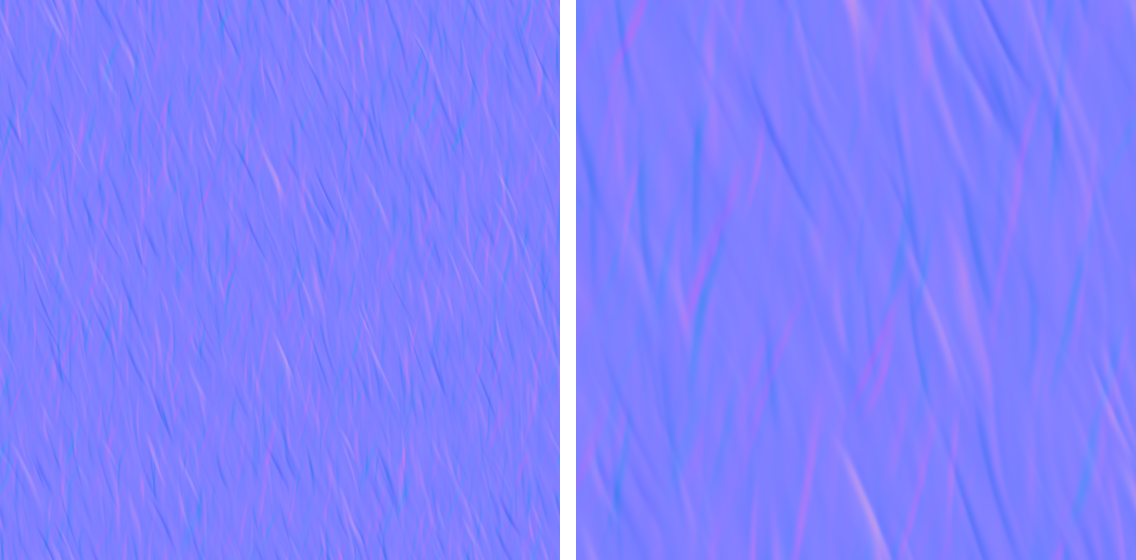
Left: the whole. Right: its middle third, enlarged.
Give the GLSL for this texture map, as a Shadertoy shader.

```glsl
// Tangent-space normal map of short fur: slanted, tapered hairs over soft streaks.

const vec2 GRID = vec2(20.0, 12.0);        // scatter cells per canvas side
const int LAYERS = 10;                     // hairs per cell
const vec2 LEAN_RANGE = vec2(-0.40, 0.48); // radians from vertical
const vec2 HALF_LENGTH = vec2(0.035, 0.077);
const vec2 HAIR_WIDTH = vec2(0.0014, 0.0029);
const vec2 HAIR_SLOPE = vec2(0.05, 0.37);

// Integer hash: three independent values in 0..1
vec3 hash3(vec3 seed) {
    uvec3 v = uvec3(ivec3(seed) + 4096);
    v = v * 1664525u + 1013904223u;
    v.x += v.y * v.z; v.y += v.z * v.x; v.z += v.x * v.y;
    v ^= v >> 16u;
    v.x += v.y * v.z; v.y += v.z * v.x; v.z += v.x * v.y;
    return vec3(v >> 8u) / 16777216.0;
}

float cornerGradient(vec2 corner, vec2 offset, float seed) {
    float angle = 6.28319 * hash3(vec3(corner, seed)).x;
    return dot(vec2(cos(angle), sin(angle)), offset);
}

// Gradient noise, about -0.7..0.7
float gradientNoise(vec2 p, float seed) {
    vec2 i = floor(p), f = p - i;
    vec2 s = f * f * f * (f * (f * 6.0 - 15.0) + 10.0);
    vec2 e = vec2(1.0, 0.0);
    float low = mix(cornerGradient(i, f, seed),
                    cornerGradient(i + e.xy, f - e.xy, seed), s.x);
    float high = mix(cornerGradient(i + e.yx, f - e.yx, seed),
                     cornerGradient(i + e.xx, f - e.xx, seed), s.x);
    return mix(low, high, s.y);
}

// Unit vector across a hair with the given lean
vec2 acrossHair(float lean) {
    return vec2(cos(lean), sin(lean));
}

// Surface slope from faint streaks stretched along one lean
vec2 streakSlope(vec2 p, float lean, vec2 frequency, float strength, float seed) {
    vec2 across = acrossHair(lean);
    vec2 along = vec2(across.y, -across.x);
    vec2 q = vec2(dot(p, across), dot(p, along)) * frequency;
    return across * strength * gradientNoise(q, seed);
}

// Surface slope of one curved hair edge with a weak, wide counter-slope
vec2 hairSlope(vec2 p, float lean, float halfLength, float width, float bend, float slope) {
    vec2 across = acrossHair(lean);
    vec2 along = vec2(across.y, -across.x);
    float u = dot(p, along) / halfLength;
    float v = dot(p, across) + bend * u * u;
    float taper = max(1.0 - u * u, 0.0);
    float w = width * (v * slope > 0.0 ? 1.0 : 1.7);
    float d = v * v / (w * w);
    float profile = exp(-d) - 0.14 * exp(-d / 9.0);
    return across * slope * pow(taper, 1.5) * profile;
}

// Sum of the hairs scattered in the neighbouring cells
vec2 furSlope(vec2 p, float layer) {
    vec2 q = p * GRID + hash3(vec3(layer, 7.0, 31.0)).xy;
    vec2 cell = floor(q);
    vec2 total = vec2(0.0);
    for (int y = -1; y <= 1; y++) {
        for (int x = -1; x <= 1; x++) {
            vec2 id = cell + vec2(x, y);
            vec2 wrapped = mod(id, GRID);
            vec3 place = hash3(vec3(wrapped, layer * 3.0));
            vec3 shape = hash3(vec3(wrapped, layer * 3.0 + 1.0));
            vec3 relief = hash3(vec3(wrapped, layer * 3.0 + 2.0));
            float lean = mix(LEAN_RANGE.x, LEAN_RANGE.y, place.z);
            float halfLength = mix(HALF_LENGTH.x, HALF_LENGTH.y, shape.x);
            float width = mix(HAIR_WIDTH.x, HAIR_WIDTH.y, shape.y);
            float bend = (shape.z - 0.5) * 0.012;
            float slope = mix(HAIR_SLOPE.x, HAIR_SLOPE.y, pow(relief.x, 3.0));
            slope *= relief.y < 0.5 ? -1.0 : 1.0;
            vec2 offset = (q - id - place.xy) / GRID;
            total += hairSlope(offset, lean, halfLength, width, bend, slope);
        }
    }
    return total;
}

void mainImage(out vec4 fragColor, in vec2 fragCoord) {
    vec2 p = fragCoord / iResolution.xy;

    // Soft undercoat
    vec2 slope = streakSlope(p, 0.36, vec2(75.0, 9.0), 0.09, 101.0);
    slope += streakSlope(p, -0.30, vec2(100.0, 8.0), 0.06, 102.0);
    slope += streakSlope(p, 0.10, vec2(140.0, 12.0), 0.07, 103.0);

    // Distinct hairs
    for (int i = 0; i < LAYERS; i++) {
        slope += furSlope(p, float(i));
    }

    // Encode the unit normal as colour
    vec3 normal = normalize(vec3(slope, 1.0));
    fragColor = vec4(normal * 0.5 + 0.5, 1.0);
}
```
